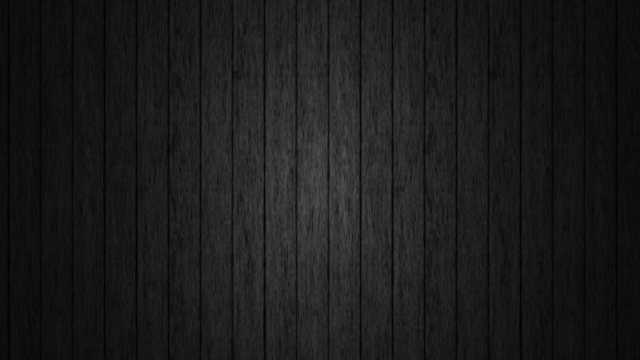
Write a WebGL 1 fragment shader that draws this texture.

```glsl
precision highp float;
uniform vec2 u_resolution;

float hash(vec2 p) {
  p = fract(p * vec2(0.1031, 0.1137));
  p += dot(p, p.yx + 33.33);
  return fract((p.x + p.y) * p.x * 7.31);
}

float noise(vec2 p) {
  vec2 i = floor(p), f = fract(p);
  f = f * f * (3.0 - 2.0 * f);
  return mix(mix(hash(i), hash(i + vec2(1.0, 0.0)), f.x),
             mix(hash(i + vec2(0.0, 1.0)), hash(i + vec2(1.0)), f.x), f.y);
}

// Long vertical fibres at several scales, centred on zero
float fibres(vec2 p) {
  float sum = 0.0, weight = 0.4;
  vec2 scale = vec2(7.0, 4.0);
  for (int i = 0; i < 3; i++) {
    sum += weight * (noise(p * scale) - 0.5);
    scale *= vec2(1.9, 2.6);
    weight *= 1.2;
  }
  return sum;
}

void main() {
  vec2 uv = gl_FragCoord.xy / u_resolution;

  // Twenty boards across, with the grain repeating every eighth board
  float board = uv.x * 20.0 - 0.265;
  float id = mod(floor(board), 8.0);
  float across = fract(board);
  vec2 grainPos = vec2(across + id * 13.0, uv.y + id * 7.0);
  grainPos.x += 0.10 * (noise(vec2(id * 9.0, uv.y * 7.0)) - 0.5);

  float tone = 1.0 + 0.10 * (hash(vec2(id + 3.0, 17.0)) - 0.5);
  tone += 0.46 * fibres(grainPos);
  tone += 0.34 * (noise(grainPos * vec2(25.0, 110.0)) - 0.5);

  // Sparse dark pores drawn out along the grain
  float pores = noise(grainPos * vec2(21.0, 38.0) + 5.0);
  tone -= 0.22 * smoothstep(0.66, 0.9, pores);

  // Arched growth rings on one board of each group
  float arched = 1.0 - step(0.5, abs(id - 2.0));
  float bend = across - 0.45 + 0.15 * (noise(vec2(4.0, uv.y * 9.0)) - 0.5);
  float rings = sin(uv.y * 75.0 + bend * bend * 65.0 + 3.0 * noise(grainPos * vec2(3.0, 12.0)));
  tone += 0.08 * arched * rings * smoothstep(0.5, 0.1, abs(bend))
        * smoothstep(0.3, 0.6, uv.y);

  // Dark weathered flecks on two boards
  float worn = 1.0 - step(0.5, abs(id - 7.0)) + 0.8 * (1.0 - step(0.5, abs(id - 5.0)));
  float flecks = smoothstep(0.6, 0.78, noise(grainPos * vec2(10.0, 34.0)));
  float patches = smoothstep(0.35, 0.65, noise(vec2(id * 5.0, uv.y * 6.0)));
  tone -= 0.3 * worn * flecks * patches * smoothstep(0.75, 0.3, across);

  // Thin joints of uneven width and depth, with soft shading beside them
  float joinId = mod(floor(board + 0.5), 8.0);
  float edge = min(across, 1.0 - across);
  float ragged = noise(vec2(joinId * 11.0, uv.y * 45.0)) - 0.5;
  float width = 0.048 + 0.018 * ragged;
  float joint = 1.0 - smoothstep(0.008, width, edge);
  float depth = 0.5 + 0.3 * hash(vec2(joinId, 41.0)) + 0.2 * ragged;
  tone *= 1.0 - depth * joint;
  tone *= 1.0 - 0.16 * exp(-edge * 16.0);
  tone += 0.08 * exp(-pow((across - 0.09) / 0.03, 2.0));

  // Tall pool of light fading toward the sides
  vec2 q = (uv - 0.5) * vec2(u_resolution.x / u_resolution.y, 0.78);
  float light = 0.042 + 0.192 * exp(-3.1 * pow(length(q), 1.5));

  gl_FragColor = vec4(vec3(max(light * tone, 0.0)), 1.0);
}
```
